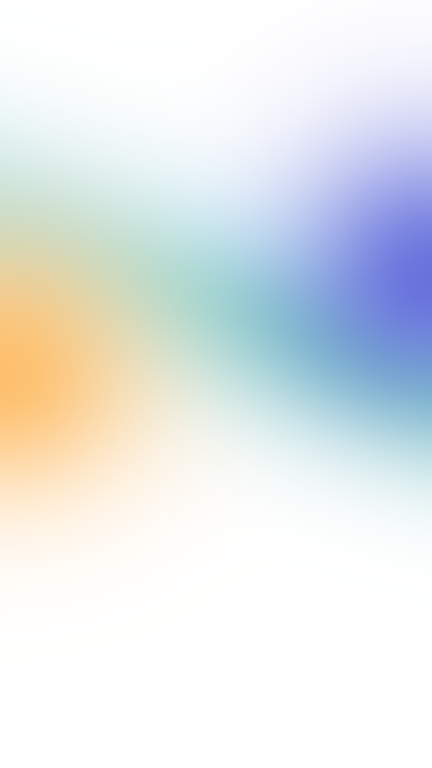
Give the GLSL for this background, as a WebGL 1 fragment shader.

```glsl
precision highp float;

uniform vec2 u_resolution;

// Soft falloff from 1 at the centre, with a radius per axis
float glow(vec2 offset, vec2 radius) {
  vec2 q = offset / radius;
  return exp(-dot(q, q));
}

void main() {
  // Canvas width spans 0 to 1, height spans 0 to 16/9
  vec2 uv = gl_FragCoord.xy / u_resolution;
  vec2 p = vec2(uv.x, uv.y * 16.0 / 9.0);

  vec3 color = vec3(1.0);

  // Teal band sloping down to the right, bluer along its upper side
  float bandOffset = p.y - (1.25 - 0.32 * p.x);
  vec3 teal = mix(vec3(0.74, 0.91, 0.91), vec3(0.53, 0.83, 0.78), smoothstep(0.1, 0.9, p.x));
  vec3 sky = vec3(0.73, 0.91, 0.96);
  vec3 bandColor = mix(teal, sky, smoothstep(-0.05, 0.3, bandOffset));
  color = mix(color, bandColor, exp(-pow(bandOffset / 0.237, 2.0)));

  // Orange glow on the left edge, reaching further upwards
  vec2 fromOrange = p - vec2(0.0, 0.91);
  float orangeHeight = mix(0.28, 0.33, smoothstep(-0.15, 0.15, fromOrange.y));
  float orange = glow(fromOrange, vec2(0.33, orangeHeight));
  color = mix(color, vec3(0.995, 0.745, 0.41), 0.97 * orange);

  // Indigo glow on the right edge, reaching further upwards
  vec2 fromIndigo = p - vec2(1.0, 1.13);
  float indigoHeight = mix(0.27, 0.325, smoothstep(-0.15, 0.15, fromIndigo.y));
  float indigo = glow(fromIndigo, vec2(0.32, indigoHeight));
  color = mix(color, vec3(0.39, 0.43, 0.86), 0.97 * indigo);

  gl_FragColor = vec4(color, 1.0);
}
```
